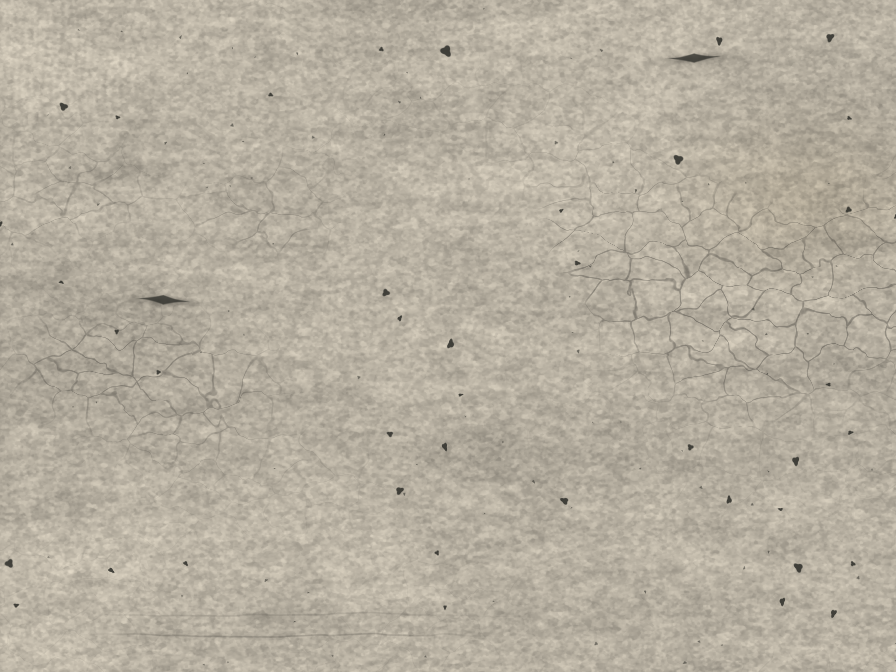
A WebGL 2 fragment shader for this texture:

```glsl
#version 300 es
precision highp float;

uniform vec2 u_resolution;
out vec4 fragColor;

vec3 hash3(vec2 p) {
    vec3 q = fract(p.xyx * vec3(0.1031, 0.103, 0.0973));
    q += dot(q, q.yxz + 33.33);
    return fract((q.xxy + q.yzz) * q.zyx);
}

// Cellular noise: x = smooth value centred on zero, y = gap between two nearest cells
vec2 cellular(vec2 p) {
    vec2 id = floor(p), f = p - id;
    float sum = 0.0, weight = 0.0, near = 9.0, next = 9.0;
    for (int j = -1; j <= 1; j++) {
        for (int i = -1; i <= 1; i++) {
            vec2 o = vec2(i, j);
            vec3 h = hash3(id + o);
            vec2 d = o + h.xy - f;
            float dist = length(d);
            float w = exp(-5.0 * dist * dist);
            sum += w * h.z;
            weight += w;
            next = min(next, max(near, dist));
            near = min(near, dist);
        }
    }
    return vec2(sum / weight - 0.5, next - near);
}

// Scattered air holes, at most one per grid square
float pits(vec2 p, float density, float chance, float size, float px) {
    vec2 id = floor(p * density);
    vec3 h = hash3(id + 5.0), k = hash3(id + 71.0);
    vec2 d = p - (id + 0.2 + 0.6 * h.xy) / density;
    float turn = 6.283 * k.x, c = cos(turn), s = sin(turn);
    d = mat2(c, s, -s, c) * d;
    d.y *= 1.0 + 0.8 * k.y;
    float radius = size * (0.35 + 0.65 * k.z * k.z);
    radius *= 1.0 + 0.22 * sin(3.0 * atan(d.y, d.x + 1e-6) + 9.0 * k.y);
    return step(h.z, chance) * (1.0 - smoothstep(radius - px, radius + px, length(d)));
}

float blob(vec2 p, vec2 centre, vec2 size) {
    vec2 d = (p - centre) / size;
    return exp(-dot(d, d));
}

void main() {
    float px = 1.0 / u_resolution.y;
    vec2 p = gl_FragCoord.xy * px;
    vec2 warp = vec2(cellular(p * 28.0).x, cellular(p * 28.0 + 40.0).x);
    vec2 q = p + 0.02 * warp;

    // Broad light and dark areas
    float tone = 0.716 + 0.017 * cos(6.283 * (p.y - 0.85));
    tone += 0.04 * blob(q, vec2(0.38, 0.2), vec2(0.35, 0.13));
    tone -= 0.045 * blob(q, vec2(0.19, 0.78), vec2(0.07, 0.05));
    float stain = blob(q, vec2(1.2, 0.71), vec2(0.16, 0.1));
    tone -= 0.04 * stain;

    // Cloudy patches and horizontal board streaks
    float cloud = cellular(q * vec2(3.5, 7.0) + 3.0).x;
    float patches = cellular(q * vec2(11.0, 19.0) + 17.0).x;
    tone += 0.055 * cloud + 0.04 * patches;
    tone += 0.045 * cellular(q * vec2(2.5, 32.0) + 9.0).x;
    tone += 0.04 * cellular(p * vec2(9.0, 95.0) + 23.0).x;

    // Faint upright ribs and sandy grain
    float ribs = smoothstep(-0.15, 0.3, cloud) * smoothstep(0.1, 0.9, p.y);
    tone += 0.012 * ribs * sin(p.x * 540.0 + 2.0 * sin(p.y * 31.0));
    tone += 0.12 * cellular(p * vec2(125.0, 190.0)).x;
    tone += 0.08 * cellular(p * vec2(260.0, 300.0) + 50.0).x;
    tone += 0.06 * cellular(p * vec2(48.0, 75.0) + 31.0).x;

    // Hairline cracks, strongest across the middle
    vec2 bent = p + 0.028 * warp + 0.006 * cellular(p * 85.0).x;
    float gap = cellular(bent * vec2(15.0, 23.0)).y;
    float cracked = smoothstep(-0.06, 0.25, cellular(p * vec2(4.0, 6.0) + 61.0).x);
    cracked *= 0.15 + 0.85 * exp(-pow((p.y - 0.54) / 0.2, 2.0));
    tone *= 1.0 - 0.24 * cracked * (1.0 - smoothstep(0.01, 0.03 + 20.0 * px, gap));

    // Long scored lines near the lower edge
    for (int i = 0; i < 2; i++) {
        float k = float(i);
        float y = 0.054 + 0.031 * k + 0.002 * sin(p.x * 13.0 + k) + 0.004 * warp.y;
        float span = smoothstep(0.1, 0.25, p.x) * (1.0 - smoothstep(0.55, 0.78, p.x));
        float line = 1.0 - smoothstep(0.0, 0.001 + px, abs(p.y - y));
        tone *= 1.0 - (0.16 - 0.06 * k) * span * line;
    }

    vec3 colour = tone * mix(vec3(1.0, 0.96, 0.88), vec3(1.0, 0.95, 0.85), stain);

    // Small specks and larger holes
    float dark = 0.6 * pits(p, 31.0, 0.07, 0.0026, px);
    dark = max(dark, 0.9 * pits(p + 0.37, 12.0, 0.23, 0.0085, px));

    // Torn slits with a soft shaded rim
    for (int i = 0; i < 2; i++) {
        float k = float(i);
        vec2 d = p - mix(vec2(0.243, 0.554), vec2(1.033, 0.915), k);
        d.y += 0.05 * d.x * (1.0 - 2.0 * k) + 0.006 * warp.x;
        float taper = max(0.0, 1.0 - abs(d.x) / 0.045);
        float halfWidth = 0.007 * taper * taper;
        float slit = 1.0 - smoothstep(halfWidth - px, halfWidth + px, abs(d.y));
        dark = max(dark, 0.8 * slit * smoothstep(0.0, 0.3, taper));
        colour *= 1.0 - 0.25 * blob(d, vec2(0.0, -0.002), vec2(0.045, 0.006));
    }

    fragColor = vec4(mix(colour, vec3(0.2, 0.2, 0.18), dark), 1.0);
}
```
